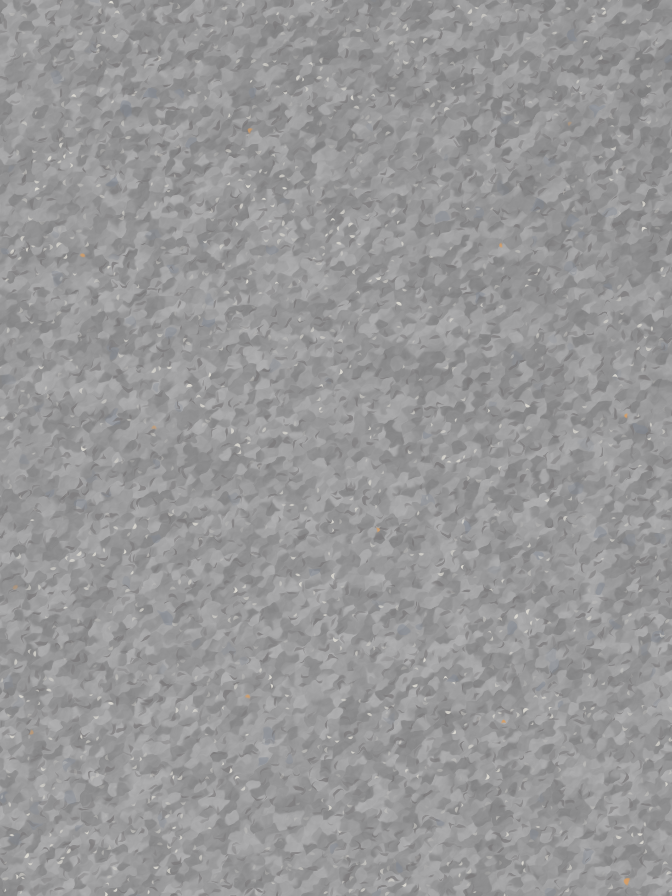
Write a Shadertoy shader that draws this texture.

```glsl
const vec3 STONE = vec3(0.600, 0.600, 0.604);
const vec3 SHADOW = vec3(0.475, 0.465, 0.470);
const vec3 SLATE = vec3(0.50, 0.53, 0.58);
const vec3 GLINT = vec3(0.86, 0.85, 0.82);
const vec3 AMBER = vec3(0.84, 0.62, 0.40);

const float GRAIN_SCALE = 88.0;     // grains across the canvas width
const float GRAIN_CONTRAST = 0.145;
const float GRAIN_BLEND = 13.0;     // higher gives crisper grain borders
const float FINE_CONTRAST = 0.055;
const float BROAD_CONTRAST = 0.035;
const float LEAN = 0.65;            // main direction of the grains, radians

float hash(vec2 p) {
    return fract(sin(dot(p, vec2(127.1, 311.7))) * 43758.5453);
}

vec2 hash2(vec2 p) {
    return vec2(hash(p), hash(p + 47.3));
}

mat2 rotation(float a) {
    float c = cos(a), s = sin(a);
    return mat2(c, -s, s, c);
}

float noise(vec2 p) {
    vec2 i = floor(p), f = fract(p);
    f = f * f * (3.0 - 2.0 * f);
    float low = mix(hash(i), hash(i + vec2(1, 0)), f.x);
    float high = mix(hash(i + vec2(0, 1)), hash(i + vec2(1, 1)), f.x);
    return mix(low, high, f.y);
}

float fbm(vec2 p) {
    return 0.55 * noise(p) + 0.3 * noise(p * 2.1 + 13.7) + 0.15 * noise(p * 4.3 + 31.1);
}

// Blended cellular tone, centred on zero
float grainTone(vec2 p) {
    vec2 cell = floor(p);
    float total = 0.0, weights = 0.0;
    for (int y = -1; y <= 1; y++) {
        for (int x = -1; x <= 1; x++) {
            vec2 id = cell + vec2(x, y);
            vec2 d = id + hash2(id) - p;
            float w = exp(-GRAIN_BLEND * dot(d, d));
            total += w * (hash(id + 9.1) - 0.5);
            weights += w;
        }
    }
    return total / max(weights, 1e-6);
}

// Scattered bent ellipses; halfSize is in cells, spread is the turn range
float flakes(vec2 uv, float scale, float density, vec2 halfSize, float spread, float seed) {
    vec2 p = uv * scale;
    vec2 cell = floor(p);
    float soft = max(0.6 * scale / iResolution.x, 0.03);
    float mask = 0.0;
    for (int y = -1; y <= 1; y++) {
        for (int x = -1; x <= 1; x++) {
            vec2 id = cell + vec2(x, y);
            vec2 key = id + seed;
            float angle = LEAN + spread * (hash(key + 3.7) - 0.5);
            vec2 q = rotation(angle) * (p - id - hash2(key));
            vec2 size = halfSize * mix(0.6, 1.3, hash(key + 5.9));
            q.y += (hash(key + 8.3) - 0.5) * q.x * q.x / size.x * 1.4;
            float d = (length(q / size) - 1.0) * size.y;
            float present = step(hash(key + 12.5), density);
            float strength = mix(0.35, 1.0, hash(key + 17.9));
            mask = max(mask, present * strength * (1.0 - smoothstep(-soft, soft, d)));
        }
    }
    return mask;
}

void mainImage(out vec4 fragColor, in vec2 fragCoord) {
    vec2 uv = fragCoord / iResolution.x;

    // Ragged, leaning coordinates for the packed grains
    vec2 warp = vec2(noise(uv * 120.0), noise(uv * 120.0 + 71.0)) - 0.5;
    vec2 ragged = uv + warp * 0.007;
    vec2 leaning = rotation(LEAN) * ragged * vec2(1.0);
    leaning.x *= 0.7;

    // Ground tone: broad drift, grains and fine tooth
    float tone = BROAD_CONTRAST * (fbm(uv * 4.0) - 0.5);
    tone += 0.012 * (0.6 - uv.y) + 0.012 * (0.5 - uv.x);
    tone += GRAIN_CONTRAST * grainTone(leaning * GRAIN_SCALE);
    tone += FINE_CONTRAST * (fbm(leaning * 170.0) - 0.5);
    vec3 color = STONE + tone;

    // Bluish stones and dark curved gaps
    float slate = flakes(ragged, 26.0, 0.14, vec2(0.25, 0.17), 3.0, 20.0);
    color = mix(color, SLATE, 0.5 * slate);
    float gaps = flakes(ragged, 56.0, 0.55, vec2(0.36, 0.12), 2.0, 50.0);
    color = mix(color, SHADOW, 0.75 * gaps);

    // Pale chips gathered in loose clusters, and rare amber chips
    float cluster = smoothstep(0.25, 0.7, fbm(uv * 22.0 + 5.0));
    float glints = flakes(uv, 72.0, 0.2, vec2(0.25, 0.13), 2.4, 90.0);
    color = mix(color, GLINT, glints * mix(0.2, 1.0, cluster));
    float amber = flakes(uv, 22.0, 0.03, vec2(0.10, 0.07), 3.0, 130.0);
    color = mix(color, AMBER, amber);

    fragColor = vec4(clamp(color, 0.0, 1.0), 1.0);
}
```
